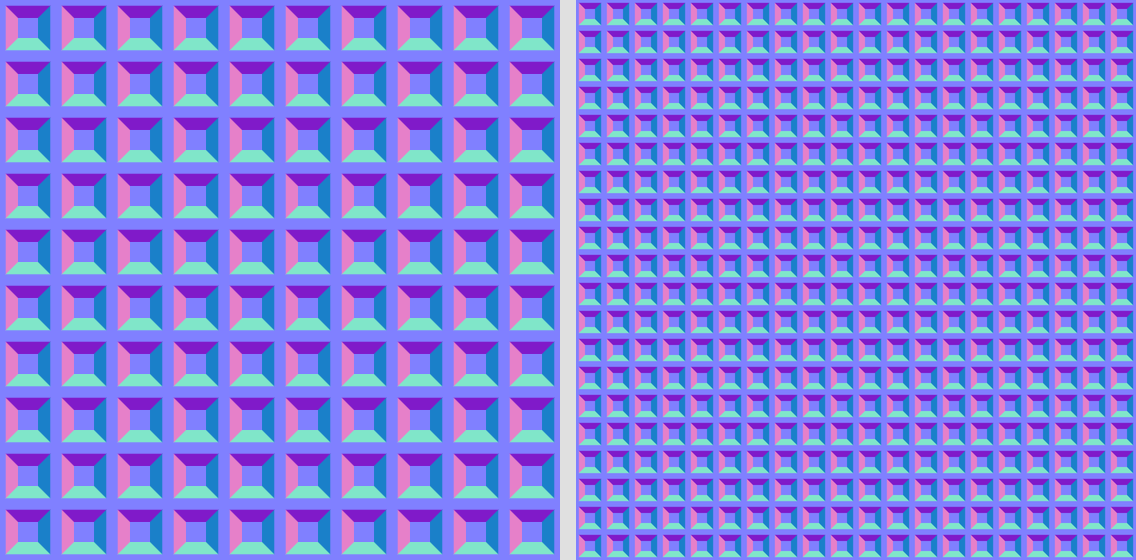
Left: one tile. Right: repeated 2 by 2.
This texture map is drawn by a WebGL 1 fragment shader. Its source:

```glsl
precision highp float;
// Tangent-space normal map: a grid of square pits with four sloped walls and a flat floor.

uniform vec2 u_resolution;

#define CELLS 10.0        // repeats across and down
#define RIM_HALF 0.398    // half width of the pit opening, in cells
#define FLOOR_HALF 0.179  // half width of the pit floor, in cells
#define WALL_TILT 0.8     // sideways part of the wall normal
#define WALL_BLUE 0.79    // encoded upward part of the wall normal
#define FLAT_COLOR vec3(0.502, 0.502, 1.0)

// Coverage of the region where the signed distance is negative
float coverage(float dist, float pixel) {
  return clamp(0.5 - dist / pixel, 0.0, 1.0);
}

// Encoded color of a wall whose normal leans along the given direction
vec3 wallColor(vec2 lean) {
  return vec3(0.502 + 0.5 * WALL_TILT * lean, WALL_BLUE);
}

void main() {
  vec2 uv = gl_FragCoord.xy / u_resolution;
  vec2 p = fract(uv * CELLS) - 0.5;
  float pixel = CELLS / min(u_resolution.x, u_resolution.y);

  // Walls lie between the rim square and the floor square
  vec2 a = abs(p);
  float square = max(a.x, a.y);
  float wall = coverage(square - RIM_HALF, pixel)
             * (1.0 - coverage(square - FLOOR_HALF, pixel));

  // Every wall leans toward the pit center; diagonals split the sides
  vec2 inward = -sign(p);
  vec3 sideWall = wallColor(vec2(inward.x, 0.0));
  vec3 endWall = wallColor(vec2(0.0, inward.y));
  float isSide = coverage((a.y - a.x) * 0.7071, pixel);
  vec3 slope = mix(endWall, sideWall, isSide);

  gl_FragColor = vec4(mix(FLAT_COLOR, slope, wall), 1.0);
}
```
